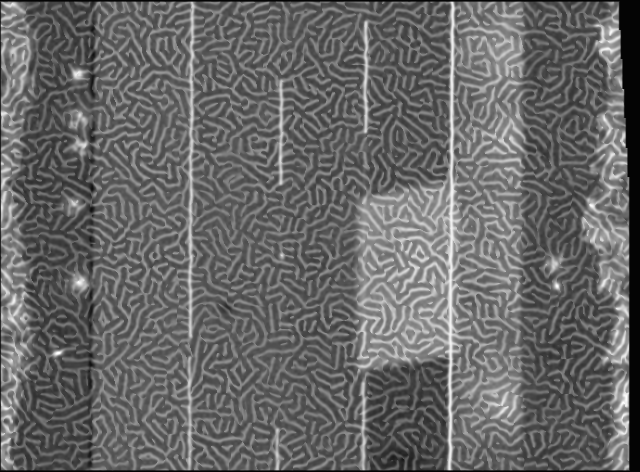
Reproduce this texture procedurally as a Shadertoy shader.

```glsl
// A ribbed grey roadway from above: verges, lanes, painted dashes and a pale patch.

// Lengths are in canvas heights.
const float TAU = 6.2831853;
const float LEAN = 0.006;          // sideways drift of the lanes from bottom to top
const float RIB_WAVE = 0.0188;     // spacing of the maze-like ribs
const float RIB_CELL = 0.027;      // size of one rib direction cell
const float RIB_ANGLE = 1.88;      // main direction across the ribs
const float RIB_SPREAD = 2.9;      // random turn of that direction
const float RIB_DEPTH = 0.26;
const float ROAD_TONE = 0.395;
const float SHOULDER_TONE = 0.31;
const float VERGE_TONE = 0.56;
const float LINE_WIDTH = 0.0042;
const float BEAD_STEP = 0.026;
const float BORDER = 0.0035;
const float BLACK = 0.015;

// Painted lines: x at the bottom, low end, high end, strength
const vec4 LINES[8] = vec4[8](
    vec4(0.401, 0.285, 1.0, 0.75), vec4(0.401, 0.0, 0.245, 0.65),
    vec4(0.588, 0.0, 0.092, 0.65), vec4(0.591, 0.608, 0.832, 0.75),
    vec4(0.769, 0.0, 0.19, 0.70), vec4(0.770, 0.718, 0.955, 0.80),
    vec4(0.769, 0.19, 0.718, 0.12), vec4(0.953, 0.0, 1.0, 0.95));

// Bright clumps: centre, radius
const vec3 CLUMPS[9] = vec3[9](
    vec3(0.167, 0.748, 0.020), vec3(0.171, 0.687, 0.017), vec3(0.155, 0.563, 0.017),
    vec3(0.171, 0.400, 0.021), vec3(0.123, 0.252, 0.011), vec3(0.167, 0.840, 0.015),
    vec3(1.174, 0.442, 0.017), vec3(1.180, 0.394, 0.009), vec3(0.597, 0.457, 0.007));

// Soft glows on the pale right lane: centre, height, strength
const vec4 GLOWS[4] = vec4[4](
    vec4(1.070, 0.890, 0.080, 0.13), vec4(1.083, 0.700, 0.060, 0.14),
    vec4(1.060, 0.500, 0.110, 0.06), vec4(1.065, 0.140, 0.065, 0.16));

vec2 hash2(vec2 p) {
    vec3 q = fract(vec3(p.xyx) * vec3(0.1031, 0.1030, 0.0973));
    q += dot(q, q.yzx + 33.33);
    return fract((q.xx + q.yz) * q.zy);
}

float noise(vec2 p) {
    vec2 i = floor(p), f = fract(p);
    f = f * f * (3.0 - 2.0 * f);
    float low = mix(hash2(i).x, hash2(i + vec2(1, 0)).x, f.x);
    float high = mix(hash2(i + vec2(0, 1)).x, hash2(i + vec2(1, 1)).x, f.x);
    return mix(low, high, f.y);
}

float band(float x, float a, float b, float soft) {
    return smoothstep(a - soft, a + soft, x) - smoothstep(b - soft, b + soft, x);
}

float bump(vec2 d) { return exp(-dot(d, d)); }

// Short waves of random direction, blended by phase into a labyrinth
float ribs(vec2 p) {
    vec2 q = p / RIB_CELL, cell = floor(q), wave = vec2(0.0);
    for (int j = -1; j <= 1; j++)
    for (int i = -1; i <= 1; i++) {
        vec2 c = cell + vec2(i, j) + 40.0;
        vec2 d = q + 40.0 - c - 0.25 - 0.5 * hash2(c);
        vec2 h = hash2(c + 71.7);
        float angle = RIB_ANGLE + RIB_SPREAD * (h.x - 0.5);
        float phase = TAU * (h.y + dot(d, vec2(cos(angle), sin(angle))) * RIB_CELL / RIB_WAVE);
        float weight = max(1.0 - dot(d, d), 0.0);
        wave += weight * weight * vec2(cos(phase), sin(phase));
    }
    float crest = 0.5 + 0.5 * wave.x / max(length(wave), 0.08);
    return crest * crest - 0.375;
}

// Broad grey tone of the ground
float ground(vec2 p, float x) {
    float rough = noise(p * 28.0) - 0.5, fine = noise(p * 75.0) - 0.5;
    float ragged = 0.024 * rough + 0.014 * fine;
    float tone = ROAD_TONE + 0.02 * band(x, 0.20, 0.40, 0.01) - 0.02 * band(x, 0.62, 0.76, 0.03);
    tone = mix(tone, SHOULDER_TONE, 1.0 - smoothstep(0.188, 0.200, x));

    // Lane with the pale slanted patch
    float t = p.y - 0.17 * (p.x - 0.783) + 0.25 * ragged;
    float lane = band(x, 0.780, 0.948, 0.006);
    tone -= lane * (0.035 * smoothstep(0.58, 0.60, t) + 0.10 * (1.0 - smoothstep(0.21, 0.23, t)));
    float patchMask = band(t, 0.217, 0.586, 0.010) * band(x, 0.755, 0.968, 0.012);
    tone += patchMask * (0.20 + 0.06 * rough);

    // Pale lane and dark shoulder on the right
    float pale = band(x + 0.3 * ragged, 0.965, 1.106, 0.010) * smoothstep(0.03, 0.14, p.y + ragged);
    tone += pale * (0.09 + 0.10 * rough);
    for (int i = 0; i < 4; i++) {
        vec4 g = GLOWS[i];
        tone += pale * g.w * bump((p - g.xy) / vec2(0.05, g.z));
    }
    tone = mix(tone, SHOULDER_TONE + 0.025 + 0.05 * rough, smoothstep(1.096, 1.116, x + 0.4 * ragged));

    // Bright ragged verges
    float leftEdge = 0.050 + 0.016 * cos(TAU * (p.y - 0.32) / 0.557);
    float rightEdge = 1.282 - 0.040 * bump(vec2((p.y - 0.50) / 0.09, 0)) + 0.035 * bump(vec2((p.y - 0.34) / 0.05, 0));
    float verge = 1.0 - smoothstep(-0.010, 0.010, p.x - leftEdge + 1.5 * ragged);
    verge += smoothstep(-0.012, 0.012, p.x - rightEdge + 1.5 * ragged);
    return mix(tone, VERGE_TONE + 0.30 * rough + 0.22 * fine, verge);
}

void mainImage(out vec4 fragColor, in vec2 fragCoord) {
    vec2 p = fragCoord / iResolution.y;
    float px = 1.0 / iResolution.y;
    float x = p.x - LEAN * p.y;
    float fine = noise(p * 150.0) - 0.5;

    // Ribbed ground, seam and stains
    float tone = ground(p, x);
    tone += RIB_DEPTH * ribs(p) * (0.45 + 1.1 * tone) * (0.75 + 0.5 * noise(p * 16.0));
    tone += 0.07 * fine;
    tone -= 0.20 * bump(vec2((x - 0.191 + 0.005 * fine) / 0.005, 0)) * noise(vec2(3.0, p.y * 45.0));
    tone -= 0.15 * bump((p - vec2(0.481, 0.348)) / 0.014);
    tone -= 0.09 * bump((p - vec2(0.845, 0.030)) / vec2(0.050, 0.022));

    // Scattered clumps
    for (int i = 0; i < 9; i++) {
        vec3 c = CLUMPS[i];
        float grain = noise(p * 95.0 + float(i));
        tone += (0.12 + 0.62 * grain) * bump((p - c.xy) / c.z);
    }

    // Beaded painted lines
    for (int i = 0; i < 8; i++) {
        vec4 l = LINES[i];
        float bead = 0.5 + 0.5 * cos(TAU * (p.y / BEAD_STEP + noise(vec2(p.y * 18.0, l.x * 50.0))));
        float wobble = 0.004 * (noise(vec2(p.y * 60.0, l.x * 30.0)) - 0.5);
        float paint = bump(vec2((x - l.x + wobble) / LINE_WIDTH, 0)) * band(p.y, l.y, l.z, 0.004);
        tone = mix(tone, 0.96, paint * l.w * mix(0.5 + 0.5 * l.w, 1.0, bead));
    }

    // Black frame with a stepped right side
    float side = 1.333 - 0.057 * max(floor(p.y * 16.0) / 16.0 - 0.56, 0.0);
    float inset = min(min(p.x - 0.5 * BORDER, side - p.x), min(p.y, 1.0 - p.y) - BORDER);
    tone = mix(BLACK, clamp(tone, 0.04, 1.0), smoothstep(-px, px, inset));
    fragColor = vec4(vec3(tone), 1.0);
}
```
